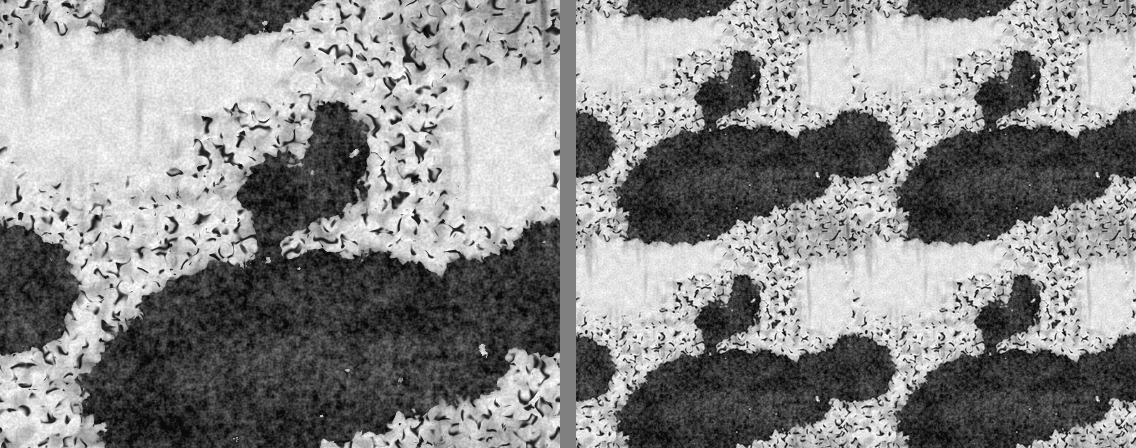
Left, the tile; right, the same tile 2 across and 2 down.
Give the GLSL for this texture, as a Shadertoy shader.

```glsl
// Pale weathered paint peeling off dark rusted metal, in greys.
// Wrapped ellipses lay out the bare patches, fractal gradient noise frays
// their rims; warped ridges and pits make the blistered, cracked paint.

const vec2  SHEET = vec2(5.0, 4.0);   // tile size in sheet units
const float PAINT_TONE = 0.895;
const float RUST_TONE  = 0.195;
const float RIM_FRAY   = 0.27;        // roughness of the patch outline
const float HOLE_LEVEL = 0.28;        // higher: fewer paint scraps on rust
const float DOT_LEVEL  = 0.36;        // higher: fewer lone rust dots
const float CRACK_DARK = 0.84;
const float PIT_DARK   = 0.88;
const float STREAK_DARK = 0.13;

// Ellipses: centre xy, radii zw
const vec4 BARE[9] = vec4[9](
    vec4(2.80, 1.07, 1.63, 0.68), vec4(1.95, 0.48, 1.24, 0.72),
    vec4(3.71, 0.87, 0.78, 0.52), vec4(3.06, 0.55, 0.72, 0.42),
    vec4(1.69, -0.04, 0.88, 0.31), vec4(4.98, 1.39, 0.70, 0.60),
    vec4(4.23, 1.20, 0.46, 0.49), vec4(3.03, 2.60, 0.25, 0.48),
    vec4(2.51, 2.24, 0.30, 0.42));
const vec4 SOUND[3] = vec4[3](
    vec4(0.75, 2.98, 0.92, 0.74), vec4(1.80, 3.40, 0.80, 0.36),
    vec4(4.45, 2.70, 0.46, 0.68));
const vec4 GRIME = vec4(4.35, 3.78, 0.90, 0.48);
const vec4 WORN  = vec4(3.30, 0.70, 1.40, 0.36);

float hash(vec2 cell, float seed) {
    uint h = uint(cell.x) + uint(cell.y) * 1031u + uint(seed) * 92821u;
    h = (h ^ (h >> 16)) * 0x45d9f3bu;
    h = (h ^ (h >> 16)) * 0x45d9f3bu;
    h ^= h >> 16;
    return float(h & 0xffffu) / 65536.0;
}

float corner(vec2 cell, vec2 offset, vec2 period, float seed) {
    float a = 6.28319 * hash(floor(mod(cell + 0.5, period)), seed);
    return dot(vec2(cos(a), sin(a)), offset);
}

// Gradient noise that wraps on the sheet; freq must be whole
float gnoise(vec2 p, vec2 freq, float seed) {
    vec2 period = SHEET * freq, x = p * freq;
    vec2 i = floor(x), f = x - i, e = vec2(1.0, 0.0);
    vec2 u = f * f * f * (f * (f * 6.0 - 15.0) + 10.0);
    return mix(
        mix(corner(i, f, period, seed),
            corner(i + e.xy, f - e.xy, period, seed), u.x),
        mix(corner(i + e.yx, f - e.yx, period, seed),
            corner(i + e.xx, f - e.xx, period, seed), u.x), u.y);
}

float fbm(vec2 p, float freq, int octaves, float seed) {
    float sum = 0.0, amp = 0.5;
    for (int i = 0; i < octaves; i++) {
        sum += amp * gnoise(p, vec2(freq), seed + float(i));
        freq *= 2.0;
        amp *= 0.5;
    }
    return sum;
}

// Radial ellipse coordinate (1 on the outline), wrapped
float radial(vec2 p, vec4 e) {
    vec2 d = p - e.xy;
    d -= SHEET * round(d / SHEET);
    return length(d / e.zw);
}

float softSpot(vec2 p, vec4 e) { return 1.0 - smoothstep(0.6, 1.3, radial(p, e)); }

float smoothMin(float a, float b, float k) {
    float h = max(k - abs(a - b), 0.0) / k;
    return min(a, b) - 0.25 * h * h * k;
}

// Signed field of bare metal: negative on rust
float bareField(vec2 p, float blistered) {
    float d = 9.0;
    for (int i = 0; i < 9; i++) {
        vec4 e = BARE[i];
        d = smoothMin(d, (radial(p, e) - 1.0) * min(e.z, e.w), 0.12);
    }
    d += RIM_FRAY * fbm(p, 3.0, 5, 10.0);
    d += 0.10 * (abs(gnoise(p, vec2(8.0), 17.0)) - 0.2);
    float hole = fbm(p, 4.0, 5, 20.0) - HOLE_LEVEL + 0.22 * min(d, 0.0);
    float dots = DOT_LEVEL - fbm(p, 6.0, 4, 30.0) + 0.3 * (1.0 - blistered);
    return min(max(d, hole), dots);
}

float rustTone(vec2 p, float grain) {
    float tone = RUST_TONE + 0.36 * fbm(p, 2.0, 5, 40.0) + 0.38 * fbm(p, 14.0, 4, 50.0);
    float vein = 1.0 - smoothstep(0.0, 0.12, abs(fbm(p, 6.0, 4, 56.0)));
    float worn = softSpot(p, WORN);
    tone += worn * (0.03 + 0.07 * vein) + 0.15 * grain;
    tone -= 0.10 * smoothstep(0.10, 0.28, fbm(p, 7.0, 3, 62.0));
    return max(tone, 0.035);
}

float paintTone(vec2 p, float blistered, float grain) {
    // Stains and vertical runs
    float grime = softSpot(p, GRIME);
    float runs = smoothstep(0.0, 0.45, gnoise(p, vec2(10.0, 1.0), 70.0));
    runs *= smoothstep(-0.15, 0.3, gnoise(p, vec2(2.0, 1.0), 71.0)) + grime;
    float tone = PAINT_TONE + 0.13 * fbm(p, 6.0, 4, 72.0) + 0.11 * grain;
    tone -= STREAK_DARK * runs + grime * (0.13 + 0.3 * fbm(p, 3.0, 4, 77.0));

    // Curled cracks, pits and their grey halos
    vec2 q = p + 0.06 * vec2(gnoise(p, vec2(9.0), 82.0), gnoise(p, vec2(9.0), 83.0));
    float limit = mix(0.62, 0.0, blistered);
    float ridge = 1.0 - smoothstep(0.02, 0.2, abs(gnoise(q, vec2(7.0), 84.0)));
    float crack = ridge * smoothstep(limit, limit + 0.22, gnoise(q, vec2(10.0), 85.0));
    float bump = fbm(q, 9.0, 3, 86.0);
    float pit = smoothstep(0.15, 0.31, bump - 0.4 * (1.0 - blistered));
    float halo = blistered * smoothstep(-0.1, 0.5, gnoise(q, vec2(6.0), 90.0));
    float relief = bump - fbm(q + vec2(-0.015, 0.02), 9.0, 3, 86.0);
    tone += blistered * 0.35 * relief;
    return tone * (1.0 - 0.24 * halo) * (1.0 - CRACK_DARK * crack) * (1.0 - PIT_DARK * pit);
}

void mainImage(out vec4 fragColor, in vec2 fragCoord) {
    vec2 p = fragCoord / iResolution.xy * SHEET;
    float pixel = SHEET.y / iResolution.y;

    float sound = 0.0;
    for (int i = 0; i < 3; i++) sound = max(sound, softSpot(p, SOUND[i]));
    float blistered = clamp(1.0 - sound + 0.5 * gnoise(p, vec2(2.0), 5.0), 0.0, 1.0);

    float grain = gnoise(p, vec2(45.0), 1.0) + 0.6 * gnoise(p, vec2(24.0), 2.0);
    float field = bareField(p, blistered);
    float paint = paintTone(p, blistered, grain);
    paint *= 1.0 - 0.3 * exp(-30.0 * max(field, 0.0));  // shadowed flake rim
    float cover = smoothstep(-pixel, pixel, field);
    fragColor = vec4(vec3(clamp(mix(rustTone(p, grain), paint, cover), 0.0, 1.0)), 1.0);
}
```
